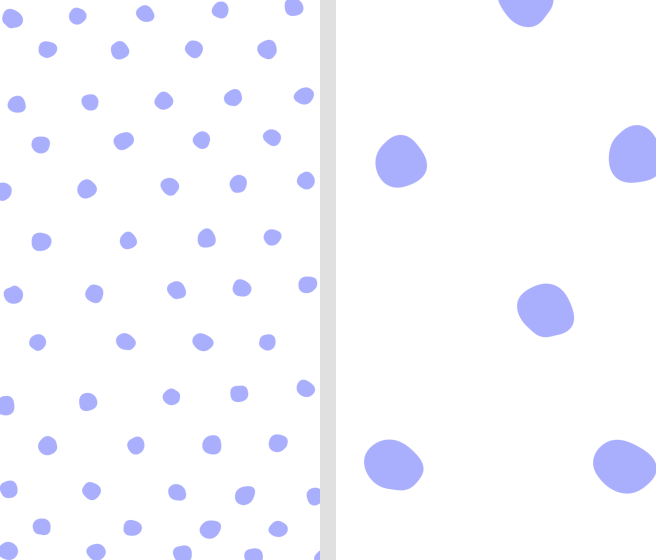
Left, the full canvas; right, a detail of the centre.
Write a Shadertoy shader that draws this pattern.

```glsl
const vec3 PAPER = vec3(1.0);
const vec3 INK = vec3(0.667, 0.686, 0.992);
const float TAU = 6.2831853;

// Lengths are fractions of the canvas width, row heights of its height.
const float RADIUS_MIN = 0.0252;
const float RADIUS_MAX = 0.0305;
const float STRETCH = 0.09;
const float TILT = 1.3;
const float WOBBLE = 0.035;
const float LOBE_BLEND = 0.006;
const float JITTER = 0.007;
const vec2 BOW = vec2(-0.012, 0.024);

// Row layout from top to bottom: mid height, mid x, spacing, rise per dot.
const int ROWS = 13;
const float ROW_Y[ROWS] = float[](0.023, 0.089, 0.179, 0.251, 0.332, 0.427, 0.519,
                                  0.611, 0.710, 0.794, 0.881, 0.943, 0.990);
const float ROW_X[ROWS] = float[](0.466, 0.490, 0.505, 0.503, 0.507, 0.511, 0.525,
                                  0.503, 0.511, 0.532, 0.529, 0.526, 0.545);
const float ROW_STEP[ROWS] = float[](0.221, 0.230, 0.224, 0.242, 0.237, 0.241, 0.229,
                                     0.240, 0.234, 0.239, 0.240, 0.247, 0.247);
const float ROW_RISE[ROWS] = float[](0.009, 0.0, 0.006, 0.008, 0.008, 0.005, 0.008,
                                     -0.001, 0.013, 0.001, -0.006, -0.002, -0.006);

vec4 hash4(vec2 p) {
    vec4 q = fract(p.xyxy * vec4(0.1031, 0.1030, 0.0973, 0.1099));
    q += dot(q, q.wzxy + 33.33);
    return fract((q.xxyz + q.yzzw) * q.zywx);
}

float smoothMin(float a, float b, float k) {
    float h = max(k - abs(a - b), 0.0) / k;
    return min(a, b) - h * h * k * 0.25;
}

vec2 dotCentre(int row, int column, int count, float height) {
    float t = float(column) / float(count - 1);
    float offset = float(column) - 0.5 * float(count - 1);
    float bow = mix(BOW.x, BOW.y, clamp(float(row) / 4.0, 0.0, 1.0));
    vec2 centre = vec2(ROW_X[row] + offset * ROW_STEP[row] - bow * cos(TAU * t),
                       (1.0 - ROW_Y[row]) * height + offset * ROW_RISE[row]);
    return centre + JITTER * (hash4(vec2(row, column) + 71.0).xy - 0.5);
}

// Hand-cut dot: a tilted, wavy ellipse with one soft side lobe.
float blobDistance(vec2 p, vec2 id) {
    vec4 form = hash4(id + 11.0);
    vec4 edge = hash4(id + 37.0);
    float radius = mix(RADIUS_MIN, RADIUS_MAX, form.x);

    float tilt = TILT * (form.y - 0.5);
    float stretch = 1.0 + STRETCH * (1.6 * form.z - 0.3);
    vec2 q = mat2(cos(tilt), -sin(tilt), sin(tilt), cos(tilt)) * p;
    q *= vec2(1.0 / stretch, stretch);
    float angle = atan(q.y, q.x + 1e-6);
    float wave = cos(3.0 * angle + TAU * edge.x) + 0.6 * cos(4.0 * angle + TAU * edge.y);
    float body = length(q) - radius * (1.0 + WOBBLE * wave);

    float lobeAngle = TAU * edge.z;
    vec2 lobeCentre = 0.56 * radius * vec2(cos(lobeAngle), sin(lobeAngle));
    float lobe = length(p - lobeCentre) - radius * mix(0.35, 0.58, edge.w);
    return smoothMin(body, lobe, LOBE_BLEND);
}

void mainImage(out vec4 fragColor, in vec2 fragCoord) {
    vec2 p = fragCoord / iResolution.x;
    float height = iResolution.y / iResolution.x;
    float pixel = 1.0 / iResolution.x;

    // Alternate rows of five and four dots.
    float d = 1.0;
    for (int row = 0; row < ROWS; row++) {
        int count = 5 - row % 2;
        for (int column = 0; column < count; column++) {
            vec2 centre = dotCentre(row, column, count, height);
            d = min(d, blobDistance(p - centre, vec2(row, column)));
        }
    }

    float coverage = 1.0 - smoothstep(-0.75 * pixel, 0.75 * pixel, d);
    fragColor = vec4(mix(PAPER, INK, coverage), 1.0);
}
```
